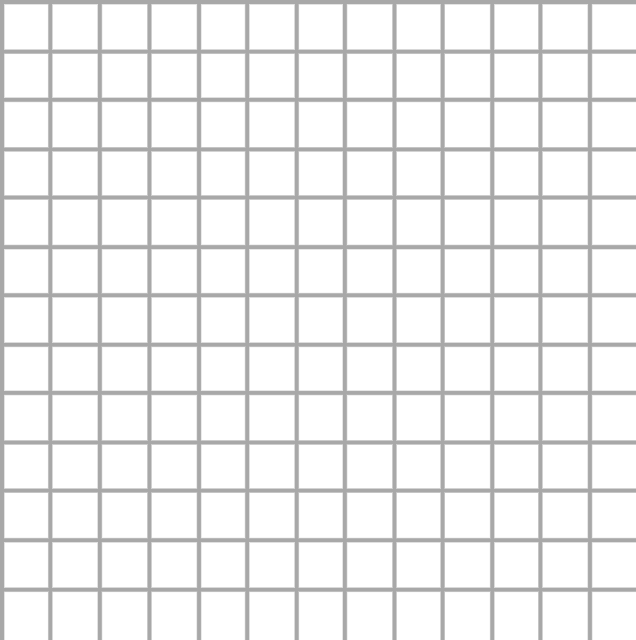
This pattern is drawn by a WebGL 2 fragment shader. Its source:

```glsl
#version 300 es
precision highp float;
// Draws a plain grey square grid on white, 13 lines across and 13 down.
// Lines sit on a coarse unit lattice, so gaps alternate between 34 and 35 units;
// each line is a softened band and the two directions are merged with max().

uniform vec2 u_resolution;
out vec4 outColor;

const vec3 PAPER = vec3(1.0);
const vec3 LINE_GREY = vec3(0.66);

const vec2 CANVAS_UNITS = vec2(449.0, 452.0); // lattice units across and down
const int LINE_COUNT = 13;
const float LONG_GAP = 35.0;                  // a short gap is one unit less
const float HALF_WIDTH = 1.5;
const float EDGE_SOFTNESS = 1.0;

// Centre of line k: long gaps, minus one unit for every short gap so far.
// phase sets which gaps are short; from longAt on, one of them stays long.
float lineCentre(float k, float phase, float longAt) {
    float shortGaps = floor((k + phase) * 0.5) - step(longAt, k);
    return HALF_WIDTH + LONG_GAP * k - shortGaps;
}

// Coverage of a band with a linear edge ramp.
float band(float offset, float halfWidth, float softness) {
    return clamp((halfWidth - abs(offset)) / softness + 0.5, 0.0, 1.0);
}

// Coverage of all parallel lines along one axis.
float ruledLines(float position, float phase, float longAt, float softness) {
    float p = max(position, HALF_WIDTH); // first line runs solid to the border
    float coverage = 0.0;
    for (int k = 0; k < LINE_COUNT; k++) {
        float offset = p - lineCentre(float(k), phase, longAt);
        coverage = max(coverage, band(offset, HALF_WIDTH, softness));
    }
    return coverage;
}

void main() {
    // Lattice coordinates measured from the top left corner
    vec2 uv = gl_FragCoord.xy / u_resolution;
    vec2 p = vec2(uv.x, 1.0 - uv.y) * CANVAS_UNITS;
    vec2 softness = max(vec2(EDGE_SOFTNESS), CANVAS_UNITS / u_resolution);

    // Vertical and horizontal rulings
    float vertical = ruledLines(p.x, 1.0, 3.0, softness.x);
    float horizontal = ruledLines(p.y, 0.0, 12.0, softness.y);

    outColor = vec4(mix(PAPER, LINE_GREY, max(vertical, horizontal)), 1.0);
}
```
